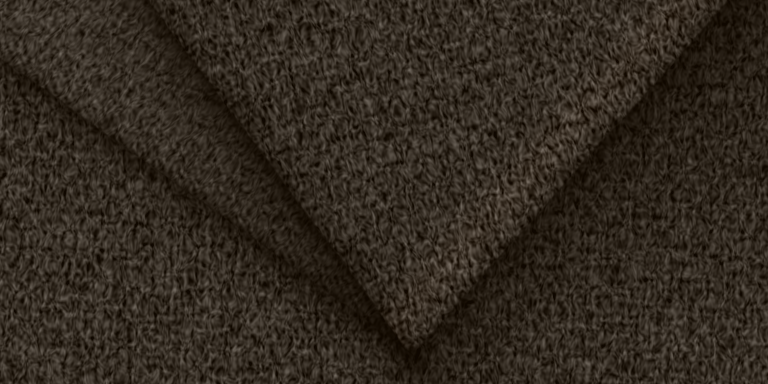
A Shadertoy shader for this texture:

```glsl
// Folded dark brown knit cloth: a pointed flap over a second fold and a flat base.

const float TAU = 6.2831853;

vec2 hashGradient(vec2 cell) {
    vec3 h = fract(cell.xyx * vec3(0.1031, 0.1030, 0.0973));
    h += dot(h, h.yzx + 33.33);
    float angle = TAU * fract((h.x + h.y) * h.z);
    return vec2(cos(angle), sin(angle));
}

float gradientNoise(vec2 p) {
    vec2 i = floor(p), f = p - i;
    vec2 u = f * f * f * (f * (f * 6.0 - 15.0) + 10.0);
    vec2 e = vec2(1.0, 0.0);
    float low = mix(dot(hashGradient(i), f),
                    dot(hashGradient(i + e.xy), f - e.xy), u.x);
    float high = mix(dot(hashGradient(i + e.yx), f - e.yx),
                     dot(hashGradient(i + e.xx), f - e.xx), u.x);
    return mix(low, high, u.y);
}

vec2 rotate(vec2 p, float angle) {
    float c = cos(angle), s = sin(angle);
    return vec2(c * p.x - s * p.y, s * p.x + c * p.y);
}

// Signed distance to the line a-b, positive on its left side.
float lineSide(vec2 p, vec2 a, vec2 b) {
    vec2 d = normalize(b - a);
    return d.x * (p.y - a.y) - d.y * (p.x - a.x);
}

float smoothMin(float a, float b, float k) {
    float h = max(k - abs(a - b), 0.0) / k;
    return min(a, b) - 0.25 * k * h * h;
}

// Irregular columns of small V-shaped stitches, centred on zero.
float knit(vec2 p, float angle, float seed) {
    vec2 q = rotate(p, angle) * vec2(60.0, 43.0) + seed;
    q += 0.6 * vec2(gradientNoise(q * 0.5), gradientNoise(q * 0.5 + 31.0));
    float column = abs(fract(q.x) - 0.5);
    float chevron = sin(TAU * (q.y + 0.9 * column));
    float groove = cos(TAU * q.x);
    float flecks = gradientNoise(q * vec2(1.2, 0.95));
    float fuzz = gradientNoise(q * vec2(2.4, 2.2) + 17.0);
    float mottle = gradientNoise(q * vec2(0.3, 0.22) + 53.0);
    return 0.16 * chevron - 0.13 * groove + 1.15 * flecks + 0.8 * fuzz + 0.28 * mottle;
}

// Fine ridges across a fold, fading away from its edge.
float foldRibs(vec2 p, float angle, float edgeDist, float reach) {
    float wobble = 0.35 * gradientNoise(p * 28.0);
    float ridge = sin(TAU * (rotate(p, angle).x * 52.0 + wobble));
    return ridge * exp(-max(edgeDist, 0.0) / reach);
}

float falloff(float dist, float width) {
    return exp(-max(dist, 0.0) / width);
}

void mainImage(out vec4 fragColor, in vec2 fragCoord) {
    vec2 p = fragCoord / iResolution.y;
    float soft = max(0.004, 1.0 / iResolution.y);

    // Outlines of the two folds, with a slight bend in the cloth
    vec2 tip = vec2(1.072, 0.075);
    vec2 bent = p + 0.006 * vec2(gradientNoise(p * 4.0), gradientNoise(p * 4.0 + 9.0));
    float leftEdge = lineSide(bent, vec2(0.385, 1.0), tip);
    float rightEdge = lineSide(bent, tip, vec2(1.895, 0.995));
    float flap = smoothMin(leftEdge, rightEdge, 0.04);
    float foldEdge = lineSide(bent, vec2(0.0, 0.85), vec2(1.04, 0.105));
    float fold = min(foldEdge, 0.004 - leftEdge);

    // Shadow cast by the flap: tight on the left, wide on the right
    float rightSide = smoothstep(-0.04, 0.08, leftEdge);
    float castShadow = falloff(-flap, mix(0.045, 0.13, rightSide));

    // Flat base cloth
    float baseLight = 0.178 - 0.04 * smoothstep(0.9, 2.0, p.x) * p.y;
    baseLight *= 1.0 - 0.58 * castShadow;
    baseLight *= 1.0 - 0.58 * falloff(-foldEdge, 0.05) * (1.0 - rightSide);
    float baseTone = baseLight * (1.0 + knit(p, 0.04, 3.0));

    // Second fold, rounded off at its lower edge
    float foldLight = 0.198 - 0.05 * smoothstep(0.1, 0.9, p.x);
    foldLight *= 1.0 - 0.5 * falloff(foldEdge, 0.018);
    foldLight *= 1.0 - 0.68 * castShadow;
    float foldTexture = 0.75 * knit(p, 0.6, 41.0) + 0.26 * foldRibs(p, -0.35, foldEdge, 0.08);
    float foldTone = foldLight * (1.0 + foldTexture);

    // Front flap, lit along its right-hand roll
    float roll = exp(-pow((rightEdge - 0.085) / 0.06, 2.0));
    float flapLight = 0.175 + 0.03 * roll;
    flapLight *= 1.0 - 0.42 * falloff(leftEdge, 0.04);
    flapLight *= 1.0 - 0.42 * falloff(rightEdge, 0.016);
    float flapTexture = knit(p, -0.22, 83.0)
        + 0.24 * foldRibs(p, 0.95, leftEdge, 0.07)
        + 0.18 * foldRibs(p, -0.6, rightEdge, 0.06);
    float flapTone = flapLight * (1.0 + flapTexture);

    // Stack the layers
    float flapMask = smoothstep(-soft, soft, flap);
    float tone = mix(baseTone, foldTone, smoothstep(-soft, soft, fold));
    tone = mix(tone, flapTone, flapMask);

    // Brown tint, warmer on the lit roll
    vec3 tint = vec3(0.034, 0.002, -0.035) + vec3(0.008, 0.0, -0.005) * roll * flapMask;
    fragColor = vec4(clamp(max(tone, 0.025) + tint, 0.0, 1.0), 1.0);
}
```
